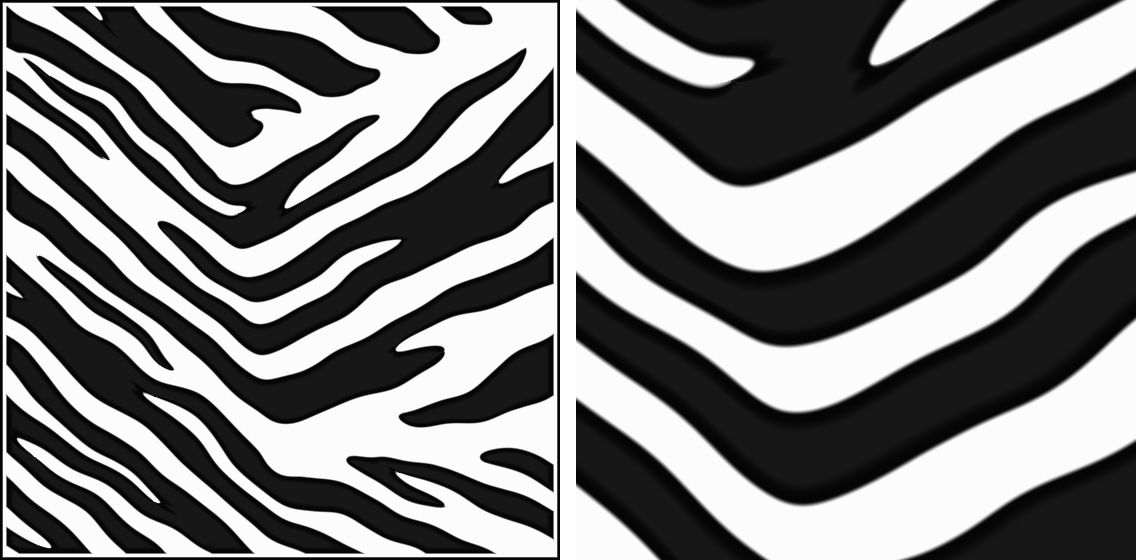
Left, the full canvas; right, a detail of the centre.
This pattern is drawn by a three.js fragment shader. Its source:

```glsl
// Zebra hide: black wavy stripes folded into chevrons along a leaning spine, on white.
// A stripe phase runs along a folded height; phase dislocations make forks and tapered
// tips, gradient noise makes the wobble, and a thin frame closes the square.
varying vec2 vUv;

const float TAU = 6.2831853;
const vec3 PAPER = vec3(0.99);
const vec3 INK_EDGE = vec3(0.02);
const vec3 INK_FILL = vec3(0.09);

vec2 hash2(vec2 cell) {
  vec3 q = fract(vec3(cell.xyx) * vec3(0.1031, 0.1030, 0.0973));
  q += dot(q, q.yzx + 33.33);
  return fract((q.xx + q.yz) * q.zy);
}

// Gradient noise, about -0.5 to 0.5
float cornerSlope(vec2 cell, vec2 f, vec2 corner) {
  float angle = TAU * hash2(cell + corner + 40.0).x;
  return dot(vec2(cos(angle), sin(angle)), f - corner);
}

float gradientNoise(vec2 p) {
  vec2 cell = floor(p), f = p - cell;
  vec2 w = f * f * f * (f * (f * 6.0 - 15.0) + 10.0);
  float low = mix(cornerSlope(cell, f, vec2(0.0)), cornerSlope(cell, f, vec2(1.0, 0.0)), w.x);
  float high = mix(cornerSlope(cell, f, vec2(0.0, 1.0)), cornerSlope(cell, f, vec2(1.0)), w.x);
  return mix(low, high, w.y);
}

float spineOffset(vec2 p) {
  return p.x - 0.527 + 0.18 * p.y;
}

// Height measured across the stripes, with a rounded fold at the spine
float foldedHeight(vec2 p, float leftSlope, float rightSlope) {
  float d = spineOffset(p);
  float bend = sqrt(d * d + 0.0004);
  return p.y - 0.5 * ((rightSlope + leftSlope) * d + (rightSlope - leftSlope) * bend);
}

// Sum of alternating whole-turn phase twists; each one starts or ends a stripe
float dislocations(vec2 q, float taper) {
  float turns = 0.0;
  for (int i = 0; i < 4; i++) {
    for (int j = 0; j < 9; j++) {
      vec2 cell = vec2(float(i), float(j));
      vec2 jitter = 0.1 + 0.8 * hash2(cell + 7.0);
      vec2 core = vec2(0.0, -0.45) + (cell + jitter) * vec2(0.25, 0.195);
      float turn = mod(cell.x + cell.y, 2.0) * 2.0 - 1.0;
      vec2 d = q - core;
      turns += turn * atan(d.y, taper * d.x + 0.00001) / TAU;
    }
  }
  return turns;
}

// Positive in ink, negative on paper
float stripes(vec2 p, float rightSlope, float period) {
  float height = foldedHeight(p, -0.95, rightSlope);
  float phase = (height - 0.62) / period + dislocations(vec2(p.x, height), 0.3);
  float widthBias = 0.15 + 0.9 * gradientNoise(vec2(p.x * 3.0, height * 9.0));
  return cos(TAU * phase) + widthBias;
}

// Rising stripes fill a wedge right of the spine; falling ones lie above and below it
float hide(vec2 point) {
  vec2 p = point;
  p.y += 0.045 * gradientNoise(point * 3.5 + 3.0);
  p.y += 0.022 * gradientNoise(point * 9.0 + 17.0);
  float d = spineOffset(p);
  float wedge = min(0.70 + 0.45 * d - p.y, p.y - 0.2 - 0.06 * d);
  float rising = stripes(p, 0.2 + 0.45 * p.y, 0.115);
  float falling = stripes(p, -0.5, 0.115);
  float gap = (1.0 - smoothstep(0.0, 0.045, abs(wedge))) * smoothstep(-0.03, 0.05, d);
  return mix(falling, rising, smoothstep(-0.01, 0.01, wedge)) - 2.2 * gap;
}

// Field divided by its slope, as a distance to the nearest stripe edge
float edgeDistance(vec2 p, float stepSize) {
  float value = hide(p);
  vec2 slope = vec2(hide(p + vec2(stepSize, 0.0)), hide(p + vec2(0.0, stepSize))) - value;
  return value / max(length(slope) / stepSize, 6.0);
}

float coverage(float distanceInside, float softness) {
  return smoothstep(-softness, softness, distanceInside);
}

void main() {
  // Stripes cut off just inside the frame
  vec2 toBorder = min(vUv, 1.0 - vUv);
  float border = min(toBorder.x, toBorder.y);
  float inside = min(edgeDistance(vUv, 0.0015), border - 0.0115);

  // Darker rim around a slightly lighter fill
  vec3 ink = mix(INK_EDGE, INK_FILL, smoothstep(0.004, 0.015, inside));
  vec3 color = mix(PAPER, ink, coverage(inside, 0.0018));

  // Thin outer frame
  color = mix(color, INK_EDGE, coverage(0.0048 - border, 0.0012));
  gl_FragColor = vec4(color, 1.0);
}
```
